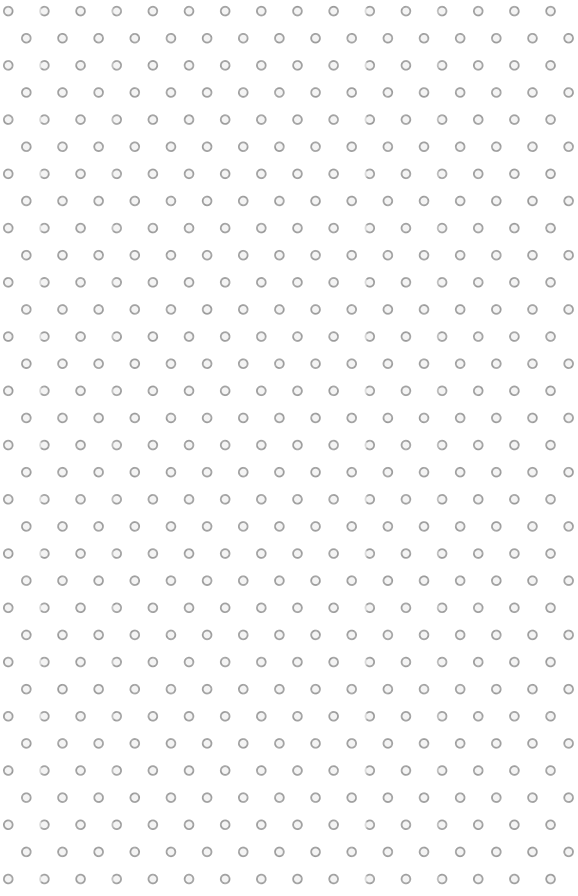
Reproduce this pattern procedurally as a WebGL 2 fragment shader.

```glsl
#version 300 es
precision highp float;
// Staggered rows of small grey rings on white paper.
// Each pixel finds its nearest lattice point and draws one ring there;
// column wear and gradient noise slightly vary the printed line.

uniform vec2 u_resolution;
out vec4 outColor;

// Lengths are fractions of the canvas height, measured from the top left.
const vec2 SPACING = vec2(0.04035, 0.03027);
const vec2 FIRST_RING = vec2(0.0092, 0.0124);
const float RING_RADIUS = 0.00485;
const float LINE_WIDTH = 0.0020;
const float WEAR_PERIOD = 9.0;    // columns between worn rings
const float WEAR_STRENGTH = 0.65;
const float NOISE_SCALE = 330.0;
const float NOISE_STRENGTH = 0.22;
const vec3 PAPER = vec3(1.0);
const vec3 RING_FILL = vec3(0.955);
const vec3 RING_INK = vec3(0.64);

vec2 hashGradient(vec2 cell) {
    vec3 p = fract(cell.xyx * vec3(0.1031, 0.1030, 0.0973));
    p += dot(p, p.yzx + 33.33);
    float angle = 6.28319 * fract((p.x + p.y) * p.z);
    return vec2(cos(angle), sin(angle));
}

float gradientNoise(vec2 p) {
    vec2 cell = floor(p);
    vec2 f = p - cell;
    vec2 blend = f * f * f * (f * (f * 6.0 - 15.0) + 10.0);
    float a = dot(hashGradient(cell), f);
    float b = dot(hashGradient(cell + vec2(1, 0)), f - vec2(1, 0));
    float c = dot(hashGradient(cell + vec2(0, 1)), f - vec2(0, 1));
    float d = dot(hashGradient(cell + vec2(1, 1)), f - vec2(1, 1));
    return mix(mix(a, b, blend.x), mix(c, d, blend.x), blend.y);
}

// Wear of a ring: strong in one column per period, weaker two columns on.
float columnWear(float column, float stagger) {
    float phase = mod(column, WEAR_PERIOD);
    float strong = 1.0 - step(0.5, abs(phase - 1.0));
    float weak = 1.0 - step(0.5, abs(phase - 3.0));
    return WEAR_STRENGTH * (strong + 0.5 * weak) * (1.0 - stagger);
}

void main() {
    float pixel = 1.0 / u_resolution.y;
    vec2 pos = vec2(gl_FragCoord.x, u_resolution.y - gl_FragCoord.y) * pixel;

    // Nearest ring; odd rows shift by half a column
    vec2 lattice = (pos - FIRST_RING) / SPACING;
    float row = floor(lattice.y + 0.5);
    float stagger = mod(row, 2.0);
    float column = floor(lattice.x - 0.5 * stagger + 0.5);
    vec2 center = FIRST_RING + SPACING * vec2(column + 0.5 * stagger, row);
    vec2 offset = pos - center;
    float radius = length(offset);

    // Ring line and its pale inside, smoothed over one pixel
    float lineEdge = abs(radius - RING_RADIUS) - 0.5 * LINE_WIDTH;
    float line = clamp(0.5 - lineEdge / pixel, 0.0, 1.0);
    float inside = clamp(0.5 - (radius - RING_RADIUS) / pixel, 0.0, 1.0);

    // Faded left side on worn rings, and uneven ink
    float leftSide = smoothstep(0.55, 0.95, -offset.x / max(radius, pixel));
    float ink = 1.0 - columnWear(column, stagger) * leftSide;
    ink *= 1.0 + NOISE_STRENGTH * gradientNoise(pos * NOISE_SCALE);

    vec3 color = mix(PAPER, RING_FILL, inside);
    color = mix(color, RING_INK, line * ink);
    outColor = vec4(color, 1.0);
}
```
